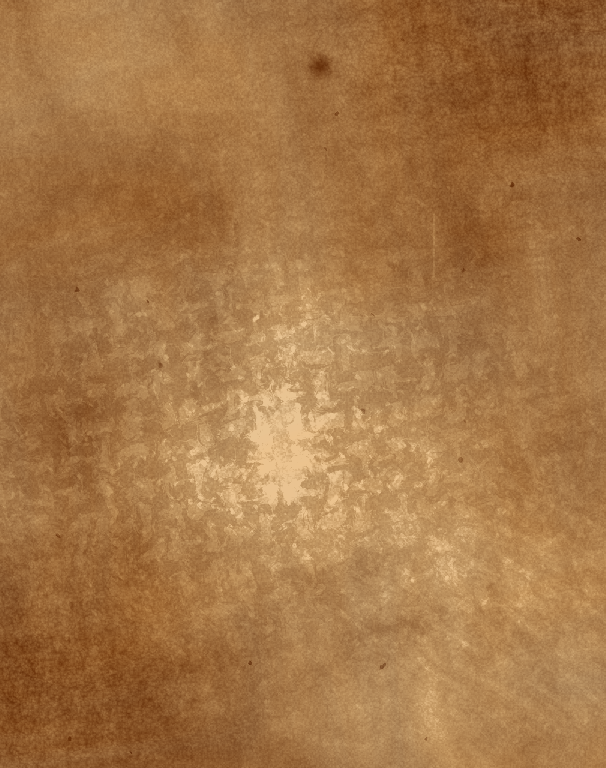
Give the GLSL for this texture, as a WebGL 2 fragment shader.

```glsl
#version 300 es
precision highp float;
// Aged tan parchment with stains, pale flecks, leathery grain and a bright worn splash.
uniform vec2 u_resolution;
out vec4 fragColor;

vec2 hash2(vec2 p) {
    vec3 q = fract(p.xyx * vec3(0.1031, 0.1030, 0.0973));
    q += dot(q, q.yzx + 33.33);
    return fract((q.xx + q.yz) * q.zy);
}

// Layered warped sines, roughly -0.8 to 0.8
float clouds(vec2 p) {
    float sum = 0.0, amp = 0.5;
    for (int i = 0; i < 6; i++) {
        p = mat2(0.8, 0.6, -0.6, 0.8) * p;
        p += 0.7 * sin(p.yx * 1.3 + float(i) * 1.7);
        sum += amp * sin(p.x) * sin(p.y);
        p *= 1.9;
        amp *= 0.58;
    }
    return sum;
}

// Distance to the nearest cell point
float cellular(vec2 p) {
    float nearest = 2.0;
    for (int y = -1; y <= 1; y++)
        for (int x = -1; x <= 1; x++) {
            vec2 id = floor(p) + vec2(x, y);
            nearest = min(nearest, length(p - id - hash2(id)));
        }
    return nearest;
}

// Scattered, randomly turned ovals of varied size and strength
float flecks(vec2 p, float share, float stretch) {
    float cover = 0.0;
    for (int y = -1; y <= 1; y++)
        for (int x = -1; x <= 1; x++) {
            vec2 id = floor(p) + vec2(x, y);
            vec2 kind = hash2(id + 71.0);
            vec2 d = p - id - hash2(id);
            float turn = 6.283 * kind.y;
            d = mat2(cos(turn), sin(turn), -sin(turn), cos(turn)) * d;
            float radius = mix(0.2, 0.55, fract(kind.y * 7.3));
            float oval = 1.0 - smoothstep(radius * 0.65, radius, length(d * vec2(1.0, stretch)));
            cover = max(cover, oval * step(kind.x, share) * mix(0.4, 1.0, fract(kind.y * 13.7)));
        }
    return cover;
}

float blob(vec2 p, vec2 center, vec2 size) {
    vec2 d = (p - center) / size;
    return exp(-dot(d, d));
}

void main() {
    vec2 p = gl_FragCoord.xy / u_resolution.y;
    vec2 broad = vec2(clouds(p * 9.0 + 2.0), clouds(p * 9.0 + 8.0));
    vec2 w = p + 0.04 * broad;
    vec2 rough = p + 0.0018 * sin(p.yx * 310.0 + 3.0 * broad) + 0.0007 * sin(p.yx * 690.0 + p * 400.0);

    // Broad stains
    float corners = blob(w, vec2(0.70, 0.98), vec2(0.28, 0.25)) + blob(w, vec2(0.05, 0.11), vec2(0.20, 0.19));
    float tone = -1.5 * corners;
    tone -= 1.15 * blob(w, vec2(0.20, 0.75), vec2(0.13, 0.07));
    tone -= 0.8 * blob(w, vec2(0.00, 0.70), vec2(0.10, 0.10));
    tone -= 0.8 * blob(w, vec2(0.08, 0.46), vec2(0.09, 0.10));
    tone -= 0.8 * blob(w, vec2(0.42, 0.24), vec2(0.09, 0.04));
    tone -= 0.6 * blob(w, vec2(0.74, 0.45), vec2(0.10, 0.08));
    tone -= 0.7 * blob(w, vec2(0.61, 0.70), vec2(0.05, 0.07));
    tone -= 0.6 * blob(w, vec2(0.28, 0.00), vec2(0.16, 0.08));
    tone += 0.9 * blob(w, vec2(0.64, 0.20), vec2(0.20, 0.19));
    tone += 0.5 * blob(w, vec2(0.08, 0.92), vec2(0.16, 0.13));
    tone += 0.5 * blob(w, vec2(0.34, 0.62), vec2(0.10, 0.18));
    tone += 1.2 * blob(w, vec2(0.37, 0.42), vec2(0.18, 0.17));
    tone = 2.3 + 1.4 * tone + 0.75 * broad.x + 0.7 * clouds(p * 26.0);

    // Lacy worn patches and pale flecks
    float wear = blob(w, vec2(0.33, 0.42), vec2(0.38, 0.25)) * (1.0 - 0.5 * min(corners, 1.0));
    float lace = clouds(p * 105.0 + broad * 2.0);
    tone += (0.15 + 0.85 * wear) * (smoothstep(0.02, 0.16, lace) - 0.4);
    tone += (0.45 + 0.75 * wear) * flecks(rough * 95.0, 0.45, 1.4);
    tone += (0.25 + 0.8 * wear) * flecks(rough * 50.0 + 9.0, 0.22, 1.6);

    // Jagged central splash with leaf-like shards on its right
    vec2 d = (rough - vec2(0.37, 0.42)) * vec2(1.25, 0.9);
    float angle = atan(d.y, d.x);
    float spikes = pow(abs(sin(angle * 6.5 + 2.0 * sin(angle * 3.0))), 3.0);
    float edge = 0.056 + 0.04 * spikes * (0.6 + 0.4 * cos(angle)) + 0.02 * lace;
    tone += 0.9 * (1.0 - smoothstep(edge - 0.018, edge, length(d)));
    float shardArea = blob(p, vec2(0.47, 0.40), vec2(0.10, 0.09));
    tone += 1.3 * shardArea * flecks(rough * 24.0 + 3.0, 0.55, 2.8);

    // Leathery pores, diagonal fibres and fine grain
    float pores = cellular(p * 210.0 + broad * 3.0) - 0.45;
    tone -= (0.6 + 0.9 * min(corners, 1.0)) * pores;
    tone += 0.9 * min(corners, 1.0) * clouds(p * 130.0 + 5.0);
    vec2 along = mat2(0.57, -0.82, 0.82, 0.57) * p;
    tone += 0.8 * blob(p, vec2(0.66, 0.20), vec2(0.20, 0.18)) * clouds(along * vec2(150.0, 45.0));
    tone += 0.75 * (hash2(floor(p * 512.0)).x - 0.5);

    // Winding seam, scratch, smudge and sparse dark specks
    float seam = abs(p.x - 0.28 - 0.03 * sin(p.y * 11.0) - 0.012 * lace);
    tone -= 0.7 * (1.0 - smoothstep(0.001, 0.007, seam)) * smoothstep(0.44, 0.5, p.y) * (1.0 - smoothstep(0.65, 0.8, p.y));
    float scratch = length(p - vec2(0.565, clamp(p.y, 0.64, 0.72)));
    tone += 0.9 * (1.0 - smoothstep(0.0005, 0.0022, scratch));
    tone -= 3.0 * blob(rough, vec2(0.418, 0.914), vec2(0.014, 0.013));
    tone -= 2.5 * flecks(rough * 110.0 + 40.0, 0.002, 1.2);

    // Brown to cream ramp, with a slight warm drift in the stains
    tone = clamp(tone, -1.2, 5.4);
    vec3 color = vec3(0.49, 0.29, 0.13) + tone * vec3(0.07, 0.0775, 0.065);
    color += max(tone - 4.0, 0.0) * vec3(0.04, 0.04, 0.055);
    color += vec3(0.02, -0.005, -0.03) * (broad.y + 0.5 * min(corners, 1.0) - 0.1);
    fragColor = vec4(color, 1.0);
}
```
